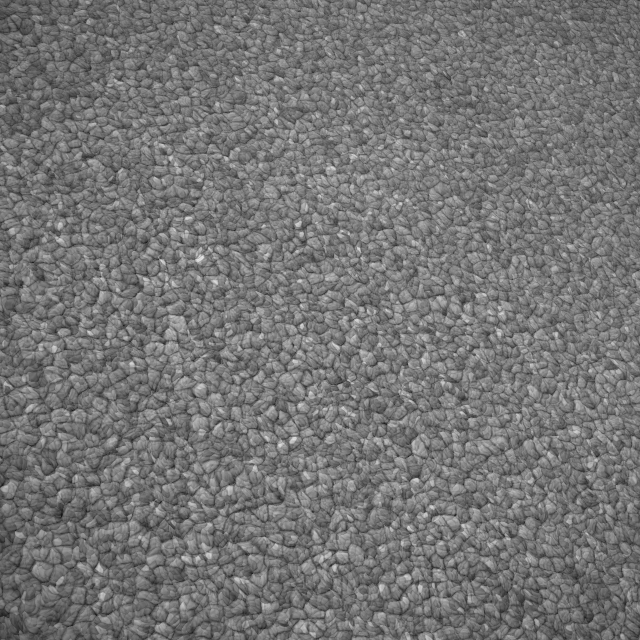
A WebGL 2 fragment shader for this texture:

```glsl
#version 300 es
precision highp float;

uniform vec2 u_resolution;
out vec4 fragColor;

const float TAU = 6.2831853;

vec2 hash2(vec2 p) {
  vec3 h = fract(p.xyx * vec3(0.1031, 0.1030, 0.0973));
  h += dot(h, h.yzx + 33.33);
  return fract((h.xx + h.yz) * h.zy);
}

mat2 rotation(float angle) {
  float c = cos(angle), s = sin(angle);
  return mat2(c, s, -s, c);
}

// Smooth wandering value, roughly -1 to 1
float layeredSines(vec2 p) {
  float sum = 0.0, amplitude = 0.5;
  for (int i = 0; i < 4; i++) {
    sum += amplitude * sin(p.x + 1.7 * sin(p.y + float(i))) * cos(0.8 * p.y - 0.4 * p.x);
    p = rotation(1.1) * p * 1.8 + 3.7;
    amplitude *= 0.62;
  }
  return sum;
}

// Cells of elongated, randomly turned grains:
// xy = offset from the nearest centre, z = distance to the border, w = cell id
vec4 grainCells(vec2 p, float jitter, float stretch) {
  vec2 base = floor(p);
  float nearest = 9.0, second = 9.0, id = 0.0;
  vec2 offset = vec2(0.0);
  for (int y = -1; y <= 1; y++) {
    for (int x = -1; x <= 1; x++) {
      vec2 cell = base + vec2(x, y);
      vec2 random = hash2(cell + 71.0);
      vec2 delta = p - cell - 0.5 - jitter * (random - 0.5);
      float turn = TAU * hash2(cell + 313.0).x;
      float d = length(rotation(turn) * delta * vec2(stretch, 1.0 / stretch));
      if (d < nearest) {
        second = nearest;
        nearest = d;
        offset = delta;
        id = hash2(cell + 157.0).y;
      } else {
        second = min(second, d);
      }
    }
  }
  return vec4(offset, second - nearest, id);
}

// Receding ground plane, nearest at the lower left
float depthScale(vec2 uv) {
  return 1.0 - 0.17 * uv.x - 0.26 * uv.y;
}

// Fine strands that bend across one tuft
float strands(vec2 offset, float id) {
  vec2 q = rotation(TAU * id * 5.0) * offset;
  return sin(24.0 * q.x + 18.0 * q.y * q.y + 40.0 * id);
}

float woolTone(vec2 uv) {
  float scale = depthScale(uv);
  vec2 ground = rotation(-0.22) * uv / scale;
  vec2 wander = vec2(layeredSines(ground * 23.0), layeredSines(ground * 21.0 + 9.0));
  vec2 p = ground * 40.0 + 0.4 * wander + 60.0;
  vec2 light = normalize(vec2(-0.35, 1.0));

  // Looped tufts with shaded lower sides and dark gaps
  vec4 tuft = grainCells(p, 0.85, 1.2);
  float gap = 1.0 - smoothstep(0.0, 0.3, tuft.z);
  float tone = 0.13 * (tuft.w - 0.5) + 0.13 * dot(tuft.xy, light);
  tone -= 0.14 * gap * (0.5 + tuft.w);

  // Twisted plies inside the tufts
  vec4 ply = grainCells(p * 2.1 + 0.25 * wander.yx + 19.0, 0.9, 1.4);
  tone += 0.15 * (ply.w - 0.5) + 0.09 * dot(ply.xy, light);
  tone -= 0.06 * (1.0 - smoothstep(0.0, 0.25, ply.z));
  tone += 0.13 * smoothstep(0.9, 1.0, ply.w) * smoothstep(0.05, 0.35, ply.z);

  // Fibres and fuzz
  tone += 0.024 * strands(tuft.xy, tuft.w);
  vec4 fuzz = grainCells(p * 5.3 + 37.0, 1.0, 1.3);
  tone += 0.09 * (fuzz.w - 0.5);

  // Distant pile looks flatter; broad patches vary the wool
  float contrast = mix(0.8, 1.05, smoothstep(0.57, 0.9, scale));
  return 0.545 + contrast * tone + 0.025 * layeredSines(uv * 9.0);
}

float vignette(vec2 uv) {
  float r = length(uv - vec2(0.54, 0.51));
  return 1.0 - 0.8 * r * r * r;
}

void main() {
  float side = min(u_resolution.x, u_resolution.y);
  float tone = 0.0;
  // Four samples per pixel smooth the edges
  for (int i = 0; i < 4; i++) {
    vec2 shift = vec2(i % 2, i / 2) * 0.5 - 0.25;
    tone += 0.25 * woolTone((gl_FragCoord.xy + shift) / side);
  }
  tone *= vignette(gl_FragCoord.xy / u_resolution);
  fragColor = vec4(vec3(clamp(tone, 0.0, 1.0)), 1.0);
}
```
